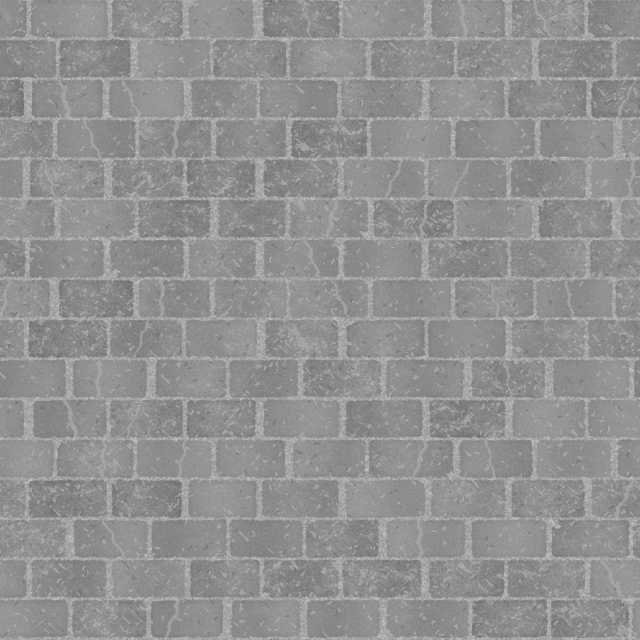
Give the GLSL for this texture, as a Shadertoy shader.

```glsl
const float TAU = 6.28319;
const float ROWS = 16.0;
const float COLUMNS = 8.0;
const float ROW_OFFSET = 0.002;        // bed joints sit slightly above the grid
const float EVEN_SHIFT = 0.32;         // first joint, in brick lengths
const float ODD_SHIFT = 0.67;
const float LOWER_SHIFT = 0.18;        // extra slide of the lower odd courses
const float BED_HALF = 0.0027;         // half width of horizontal joints
const float JOINT_MIN = 0.0032;        // half width of upright joints
const float JOINT_VARY = 0.0050;
const float CORNER = 0.006;
const float TILT = 0.035;
const float EDGE_ROUGHNESS = 0.0028;
const float CRACK_CHANCE = 0.20;
const float CHIP_CHANCE = 0.20;
const vec3 MORTAR = vec3(0.665);
const vec3 BRICK_LIGHT = vec3(0.585);
const vec3 BRICK_DARK = vec3(0.525);
const vec3 CHALK = vec3(0.69);
const vec3 PIT = vec3(0.43);

float hash(vec2 p) {
    vec3 q = fract(p.xyx * 0.1031);
    q += dot(q, q.yzx + 33.33);
    return fract((q.x + q.y) * q.z);
}

// Tiling cellular noise: distance to the nearest seed, and its random value
vec2 cellular(vec2 p, vec2 period) {
    vec2 cell = floor(p), f = fract(p);
    vec2 nearest = vec2(9.0, 0.0);
    for (int y = -1; y <= 1; y++)
    for (int x = -1; x <= 1; x++) {
        vec2 o = vec2(x, y);
        vec2 id = mod(cell + o, period);
        vec2 seed = vec2(hash(id + 3.7), hash(id + 91.3));
        float dist = length(o + seed - f);
        if (dist < nearest.x) nearest = vec2(dist, hash(id + 47.1));
    }
    return nearest;
}

float brickRandom(vec2 id, float channel) {
    return hash(id + channel * vec2(17.3, 29.7));
}

float rowShift(float row) {
    float lower = step(8.5, row) * step(0.5, abs(row - 11.0));
    return mod(row, 2.0) < 0.5 ? EVEN_SHIFT : ODD_SHIFT + LOWER_SHIFT * lower;
}

// Upright joint position in brick lengths: a shared sway plus jitter
float jointAt(float column, float row) {
    float k = mod(column, COLUMNS);
    float sway = 0.03 - 0.11 * exp(-0.7 * (k - 3.4) * (k - 3.4));
    return column + sway + 0.05 * (hash(vec2(k, row) + 5.5) - 0.5);
}

float jointHalf(float column, float row) {
    float h = hash(vec2(mod(column, COLUMNS), row) + 63.1);
    return JOINT_MIN + JOINT_VARY * h * h;
}

void mainImage(out vec4 fragColor, in vec2 fragCoord) {
    vec2 uv = fragCoord / iResolution.xy;
    float pixel = 1.0 / iResolution.y;
    vec2 st = vec2(uv.x, fract(1.0 - uv.y + ROW_OFFSET));

    // Noise layers
    vec2 warped = st + 0.004 * sin(TAU * (st.yx * vec2(23.0, 19.0) + st * 11.0))
                     + 0.0015 * sin(TAU * (st.yx * vec2(71.0, 83.0) - st * 37.0));
    float coarse = cellular(warped * vec2(30.0, 48.0), vec2(30.0, 48.0)).x;
    float medium = cellular(warped * vec2(85.0, 140.0), vec2(85.0, 140.0)).x;
    float fine = cellular(st * 250.0, vec2(250.0)).x;
    vec2 speck = cellular(warped * 96.0, vec2(96.0));
    float patina = 0.4 * coarse + 0.35 * medium + 0.25 * fine;

    // Brick lookup
    float row = floor(st.y * ROWS);
    float along = st.x * COLUMNS - rowShift(row);
    float column = floor(along);
    if (along < jointAt(column, row)) column -= 1.0;
    else if (along >= jointAt(column + 1.0, row)) column += 1.0;
    vec2 id = vec2(mod(column, COLUMNS), row);

    // Brick outline: tilted rounded box with rough edges
    float left = jointAt(column, row) / COLUMNS + jointHalf(column, row);
    float right = jointAt(column + 1.0, row) / COLUMNS - jointHalf(column + 1.0, row);
    vec2 halfSize = vec2(0.5 * (right - left), 0.5 / ROWS - BED_HALF);
    vec2 p = vec2(along / COLUMNS - 0.5 * (left + right), st.y - (row + 0.5) / ROWS);
    p.y += TILT * (brickRandom(id, 1.0) - 0.5) * p.x;
    vec2 q = abs(p) - halfSize + CORNER;
    float d = length(max(q, 0.0)) + min(max(q.x, q.y), 0.0) - CORNER;
    d += EDGE_ROUGHNESS * (patina - 0.45);

    // Broken corner
    vec2 corner = halfSize * sign(vec2(brickRandom(id, 2.0), brickRandom(id, 3.0)) - 0.5);
    float chipSize = 0.006 + 0.008 * brickRandom(id, 4.0) + 0.012 * (medium - 0.5);
    if (brickRandom(id, 5.0) < CHIP_CHANCE) d = max(d, chipSize - length(p - corner));

    // Brick face: tone, smears, dark rim
    float wear = pow(brickRandom(id, 6.0), 1.6);
    float tone = clamp(0.65 * brickRandom(id, 7.0) + 0.4 * wear, 0.0, 1.0);
    vec3 face = mix(BRICK_LIGHT, BRICK_DARK, tone);
    face += (0.04 + 0.16 * wear) * (patina - 0.45) + 0.035 * (fine - 0.48);
    face += 0.02 * sin(p.x * 45.0 + TAU * brickRandom(id, 8.0));
    face -= 0.035 * brickRandom(id, 9.0) * smoothstep(-0.009, 0.0, d);

    // Chalky flakes, pale flecks and pits
    float flakes = smoothstep(0.53, 0.68, patina) * wear;
    float fleckSize = 0.10 + 0.14 * fract(speck.y * 37.0);
    float fleck = 1.0 - smoothstep(fleckSize, fleckSize + 0.12, speck.x);
    face = mix(face, CHALK, 0.65 * flakes);
    face = mix(face, CHALK, 0.65 * fleck * step(0.83 - 0.2 * wear, speck.y));
    face = mix(face, PIT, 0.5 * fleck * step(speck.y, 0.06 + 0.1 * wear));

    // Mortar-filled crack
    float crack = p.x - halfSize.x * (brickRandom(id, 10.0) - 0.5)
                + 1.1 * (brickRandom(id, 11.0) - 0.5) * p.y
                + 0.002 * sin(p.y * 210.0 + TAU * wear) + 0.004 * (medium - 0.5);
    float crackWidth = 0.0004 + 0.0016 * brickRandom(id, 12.0);
    float crackMask = 1.0 - smoothstep(crackWidth, crackWidth + 0.0008 + pixel, abs(crack));
    face = mix(face, MORTAR, 0.75 * crackMask * step(brickRandom(id, 13.0), CRACK_CHANCE));

    // Grainy mortar, darker where it meets the brick
    vec3 mortar = MORTAR + 0.13 * (fine - 0.48) + 0.10 * (medium - 0.48);
    mortar -= 0.05 * (1.0 - smoothstep(0.0, 0.0015, d));

    vec3 color = mix(face, mortar, smoothstep(-pixel, pixel, d));
    fragColor = vec4(clamp(color, 0.0, 1.0), 1.0);
}
```
